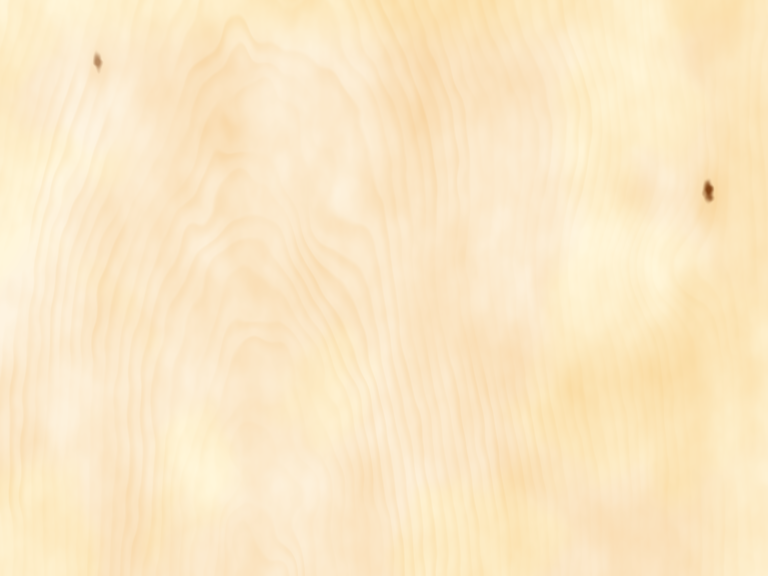
A WebGL 2 fragment shader for this texture:

```glsl
#version 300 es
precision highp float;

uniform vec2 u_resolution;
out vec4 fragColor;

const vec3 HONEY = vec3(0.975, 0.850, 0.665);
const vec3 CREAM = vec3(0.992, 0.936, 0.842);
const vec3 YELLOW_SHIFT = vec3(0.006, 0.013, -0.022);
const vec3 KNOT_BROWN = vec3(0.50, 0.26, 0.08);

float hash(vec2 cell) {
    vec3 q = fract(vec3(cell.xyx) * 0.1031);
    q += dot(q, q.yzx + 33.33);
    return fract((q.x + q.y) * q.z);
}

float noise(vec2 p) {
    vec2 i = floor(p), f = fract(p);
    f = f * f * f * (f * (f * 6.0 - 15.0) + 10.0);
    float low = mix(hash(i), hash(i + vec2(1, 0)), f.x);
    float high = mix(hash(i + vec2(0, 1)), hash(i + vec2(1, 1)), f.x);
    return mix(low, high, f.y);
}

float fbm(vec2 p) {
    float sum = 0.0, amplitude = 0.5;
    for (int octave = 0; octave < 4; octave++) {
        sum += amplitude * noise(p);
        p = mat2(0.8, 0.6, -0.6, 0.8) * p * 2.03 + 11.7;
        amplitude *= 0.5;
    }
    return sum / 0.9375;
}

// Soft elliptical spot, 1 at its centre
float spot(vec2 p, vec2 centre, vec2 radius) {
    vec2 d = (p - centre) / radius;
    return exp(-dot(d, d));
}

// Growth-ring coordinate: narrow nested arches that run vertical at the sides
float ringField(vec2 p, float axis, float density) {
    float dx = p.x - axis + 0.04 * (noise(p * vec2(2.0, 4.0) + 5.0) - 0.5);
    float rise = 0.27 * (p.y + 0.08);
    float core = exp(-dx * dx * 50.0);
    float field = density * sqrt(dx * dx + rise * rise);
    field += 2.2 * noise(p * vec2(5.0, 2.2) + 40.0);
    field += 0.7 * noise(p * vec2(12.0, 6.0) + 8.0);
    field += 0.35 * noise(p * vec2(30.0, 22.0) + 17.0);
    field += 1.7 * core * (noise(p * vec2(22.0, 13.0)) - 0.5);
    field += 2.5 * spot(p, vec2(0.56, 0.62), vec2(0.06, 0.14));
    field += 3.5 * spot(p, vec2(1.155, 0.54), vec2(0.10, 0.09));
    return field;
}

// Soft dark late-wood band, fading where rings crowd together
float ringLine(float field) {
    float phase = fract(field);
    float band = smoothstep(0.25, 0.80, phase) * (1.0 - smoothstep(0.80, 1.0, phase));
    float weight = 0.45 + 0.55 * hash(vec2(floor(field), 3.0));
    return band * weight * (1.0 - smoothstep(0.3, 0.75, fwidth(field)));
}

// Small upright knot with a ragged, soft edge
float knot(vec2 p, vec2 centre, vec2 radius) {
    vec2 d = (p - centre) / radius;
    float ragged = length(d) + 0.5 * (noise(p * 110.0) - 0.5);
    return 1.0 - smoothstep(0.2, 1.3, ragged);
}

void main() {
    vec2 p = gl_FragCoord.xy / u_resolution.y;
    vec2 leftKnot = vec2(0.170, 0.894);
    vec2 rightKnot = vec2(1.230, 0.668);

    // Broad stains, small blotches, upright streaks and fibres
    float stain = fbm(p * vec2(5.5, 3.6) + 21.0) - 0.5;
    float mottle = fbm(p * vec2(19.0, 12.0) + 63.0) - 0.5;
    float streak = noise(p * vec2(27.0, 2.6) + 33.0) - 0.5;
    float fibre = noise(p * vec2(120.0, 9.0)) - 0.5;
    float tone = 0.69 + 1.25 * stain + 0.58 * mottle + 0.14 * streak + 0.04 * fibre;

    // Paler left and right margins, warmer lower right
    tone += 0.20 * (1.0 - smoothstep(0.0, 0.2, p.x));
    tone += 0.08 * smoothstep(1.18, 1.34, p.x);
    tone += 0.30 * spot(p, vec2(1.155, 0.54), vec2(0.07, 0.06));
    tone -= 0.26 * spot(p, vec2(1.12, 0.36), vec2(0.10, 0.07));
    tone -= 0.28 * spot(p, vec2(1.10, 0.66), vec2(0.10, 0.035));

    // Grain lines come and go in patches
    float patchy = smoothstep(0.30, 0.68, noise(p * vec2(8.0, 4.0) + 90.0));
    float strength = mix(0.10, 0.36, patchy) * mix(1.0, 0.4, smoothstep(0.95, 1.15, p.x));
    tone -= strength * ringLine(ringField(p, 0.44, 52.0));

    // Warm halos hanging around the knots
    tone -= 0.45 * spot(p, leftKnot - vec2(0.0, 0.025), vec2(0.020, 0.045));
    tone -= 0.65 * spot(p, rightKnot - vec2(0.0, 0.01), vec2(0.026, 0.055));

    vec3 colour = mix(HONEY, CREAM, clamp(tone, -0.25, 1.2));
    float yellow = smoothstep(0.47, 0.66, fbm(p * vec2(3.8, 3.0) + 71.0));
    yellow = max(yellow, smoothstep(0.88, 1.0, p.y));
    yellow = max(yellow, 0.8 * smoothstep(1.15, 1.30, p.x));
    colour += YELLOW_SHIFT * yellow;

    colour = mix(colour, KNOT_BROWN, 0.55 * knot(p, leftKnot, vec2(0.007, 0.016)));
    colour = mix(colour, KNOT_BROWN, knot(p, rightKnot, vec2(0.009, 0.020)));
    fragColor = vec4(clamp(colour, 0.0, 1.0), 1.0);
}
```
